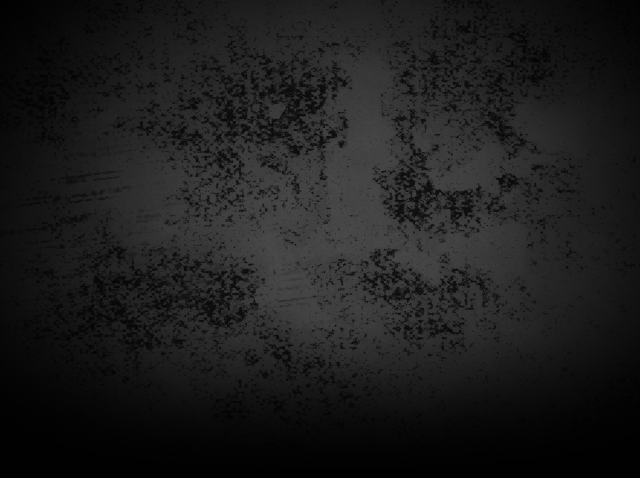
Reproduce this texture procedurally as a WebGL 2 fragment shader.

```glsl
#version 300 es
precision highp float;
// Dark worn plaster wall: speckled grime, smooth bare patches and dry scratches,
// lit by a soft off-centre pool of light. Ellipse lists set the broad layout,
// warped value noise makes every ragged edge and fleck.
uniform vec2 u_resolution;
out vec4 fragColor;

float hash(vec2 p) {
    return fract(sin(dot(p, vec2(127.1, 311.7))) * 43758.5453);
}

float noise(vec2 p) {
    vec2 i = floor(p), f = fract(p);
    f = f * f * (3.0 - 2.0 * f);
    return mix(mix(hash(i), hash(i + vec2(1, 0)), f.x),
               mix(hash(i + vec2(0, 1)), hash(i + vec2(1, 1)), f.x), f.y);
}

float fbm(vec2 p) {
    float sum = 0.0, amp = 0.5;
    for (int i = 0; i < 4; i++) {
        sum += amp * noise(p);
        p = mat2(1.6, 1.2, -1.2, 1.6) * p + 7.3;
        amp *= 0.5;
    }
    return sum / 0.9375;
}

// Ellipses: centre, then radii, in canvas heights
const vec4 GRIME[12] = vec4[12](
    vec4(0.51, 0.77, 0.19, 0.11), vec4(0.66, 0.67, 0.07, 0.15),
    vec4(0.87, 0.68, 0.055, 0.15), vec4(1.00, 0.88, 0.14, 0.15),
    vec4(0.95, 0.58, 0.15, 0.05), vec4(0.86, 0.40, 0.14, 0.08),
    vec4(0.44, 0.62, 0.12, 0.12), vec4(0.17, 0.35, 0.15, 0.07),
    vec4(0.40, 0.39, 0.19, 0.08), vec4(0.07, 0.83, 0.12, 0.07),
    vec4(0.51, 0.245, 0.11, 0.03), vec4(1.05, 0.74, 0.07, 0.11));

const vec4 BARE[12] = vec4[12](
    vec4(0.755, 0.70, 0.065, 0.19), vec4(0.99, 0.645, 0.075, 0.04),
    vec4(0.76, 0.51, 0.10, 0.045), vec4(0.63, 0.39, 0.08, 0.09),
    vec4(1.00, 0.475, 0.09, 0.065), vec4(1.165, 0.74, 0.08, 0.065),
    vec4(0.29, 0.60, 0.09, 0.10), vec4(0.89, 0.73, 0.024, 0.03),
    vec4(0.595, 0.765, 0.03, 0.022), vec4(0.87, 0.45, 0.028, 0.03),
    vec4(1.10, 0.64, 0.06, 0.022), vec4(0.22, 0.72, 0.03, 0.03));

float glow(vec2 p, vec4 e) {
    vec2 d = (p - e.xy) / e.zw;
    return exp(-dot(d, d));
}

void main() {
    vec2 p = gl_FragCoord.xy / u_resolution * vec2(1.34, 1.0);

    // Ragged outlines: coarse warp plus a finer one
    vec2 warp = vec2(fbm(p * 14.0), fbm(p * 14.0 + 31.0)) - 0.5;
    vec2 chip = vec2(fbm(p * 50.0 + 9.0), fbm(p * 50.0 + 57.0)) - 0.5;
    vec2 q = p + warp * 0.13 + chip * 0.05;

    // Layout of grime and bare plaster
    float dirt = 0.30, bareField = -1.0;
    for (int i = 0; i < 12; i++) {
        dirt += 0.42 * glow(q, GRIME[i]);
        vec2 d = (q - BARE[i].xy) / BARE[i].zw;
        bareField = max(bareField, 1.0 - length(d));
    }
    float bare = smoothstep(-0.15, 0.25, bareField);
    dirt += (fbm(p * 8.0 + 4.0) - 0.5) * 0.9 + (fbm(p * 32.0 + 17.0) - 0.5) * 0.9;
    dirt = clamp(dirt, 0.0, 1.0) * (1.0 - 0.75 * bare);

    // Fine soft flecks, denser where the wall is dirty
    float fleck = fbm(p * vec2(165.0, 195.0));
    float cover = smoothstep(0.0, 0.38, fleck - 0.70 + 0.44 * dirt);

    // Dry, slightly rising scratches on the left
    float streak = noise(vec2(p.x * 13.0, (p.y - 0.12 * p.x) * 170.0))
                 * (0.5 + 0.5 * noise(p * 170.0));
    float dry = glow(p, vec4(0.14, 0.56, 0.18, 0.13))
              + glow(p, vec4(0.38, 0.36, 0.24, 0.08));
    cover = max(cover, smoothstep(0.45, 0.80, streak) * min(dry, 1.0) * 0.8);

    // Plaster tone, grain and faint rims round the bare patches
    float tone = 0.272 * (0.88 + 0.24 * fbm(p * 7.0 + 70.0));
    tone *= 0.96 + 0.08 * noise(p * 300.0);
    tone *= 1.0 + 0.04 * bare - 0.12 * dirt;
    tone += 0.008 * smoothstep(0.08, 0.0, abs(bareField - 0.04));
    tone *= 1.0 - 0.76 * cover;

    // Pool of light, sinking to black along the bottom
    vec2 away = (p - vec2(0.70, 0.54)) / vec2(0.86, 0.74);
    float light = 1.0 - smoothstep(0.10, 1.08, length(away));
    light *= smoothstep(-0.02, 0.36, p.y);

    fragColor = vec4(vec3(tone * light + 0.003), 1.0);
}
```
